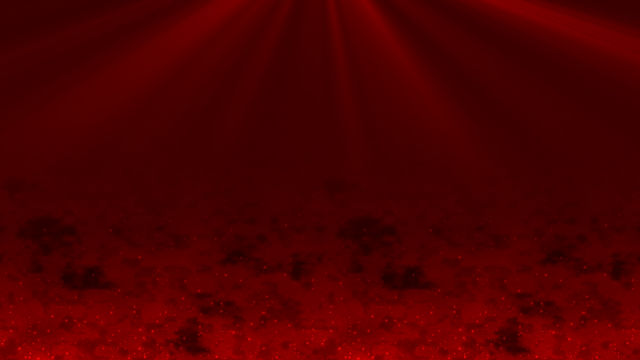
Write a Shadertoy shader that draws this background.

```glsl
// Red light shafts fan out from a point above the frame and fade into a dark middle.
// Below lies a glowing, mottled floor: wrapped fractal noise, ragged hollows and sparks.
// Lengths are in canvas heights; the floor repeats sideways every TILE.

#define TILE 0.889
#define SOURCE_HEIGHT 0.185
#define BASE_LEVEL 0.212
#define RAY_FADE 3.3
#define RAY_GAIN 0.82
#define FLOOR_GAIN 0.33
#define FLOOR_FADE 4.6
#define FLOOR_TOP 0.60
#define HOLLOW_DEPTH 0.42
#define SPARK_GAIN 0.36
#define SPARK_CHANCE 0.30

// Shafts: slope from the source, half width, strength
const vec3 SHAFTS[10] = vec3[10](
    vec3(-2.40, 0.30, 0.10), vec3(-1.36, 0.40, 0.30),
    vec3(-0.82, 0.22, 0.12), vec3(-0.47, 0.11, 0.14),
    vec3(0.17, 0.06, 0.14), vec3(0.42, 0.30, 0.15),
    vec3(0.66, 0.15, 0.25), vec3(1.25, 0.22, 0.12),
    vec3(2.70, 0.60, 0.33), vec3(-0.10, 0.16, 0.09));

// Hollows: position across the tile, height, half width
const vec3 HOLLOWS[7] = vec3[7](
    vec3(0.65, 0.143, 0.090), vec3(0.93, 0.245, 0.070),
    vec3(0.27, 0.235, 0.070), vec3(0.16, 0.360, 0.080),
    vec3(0.76, 0.310, 0.075), vec3(0.59, 0.050, 0.060),
    vec3(0.05, 0.490, 0.070));

float hash(vec2 p) {
    vec3 q = fract(vec3(p.xyx) * 0.1031);
    q += dot(q, q.yzx + 33.33);
    return fract((q.x + q.y) * q.z);
}

// Value noise that wraps in x after a whole number of cells
float noise(vec2 p, float period) {
    vec2 i = floor(p), f = fract(p);
    f = f * f * (3.0 - 2.0 * f);
    float x0 = mod(i.x, period), x1 = mod(i.x + 1.0, period);
    float low = mix(hash(vec2(x0, i.y)), hash(vec2(x1, i.y)), f.x);
    float high = mix(hash(vec2(x0, i.y + 1.0)), hash(vec2(x1, i.y + 1.0)), f.x);
    return mix(low, high, f.y);
}

float fbm(vec2 p, float period) {
    float sum = 0.0, weight = 0.5;
    for (int i = 0; i < 5; i++) {
        sum += weight * noise(p, period);
        p = p * 2.0 + vec2(0.0, 17.3);
        period *= 2.0;
        weight *= 0.5;
    }
    return sum;
}

float lightShafts(float x, float depth) {
    float slope = x / (depth + SOURCE_HEIGHT);
    float light = 0.0;
    for (int i = 0; i < 10; i++) {
        float d = (slope - SHAFTS[i].x) / SHAFTS[i].y;
        light += SHAFTS[i].z * exp(-d * d);
    }
    float streaks = 0.6 * noise(vec2(slope * 9.0 + 80.0, 3.0), 512.0)
                  + 0.4 * noise(vec2(slope * 23.0 + 200.0, 7.0), 1024.0);
    light = light * mix(0.85, 1.15, streaks) + 0.03 * streaks;
    return light * exp(-RAY_FADE * depth) * (1.0 - smoothstep(0.30, 0.68, depth));
}

// Soft ovals whose rims and insides are broken up by noise
float hollows(float across, float height, float raggedness) {
    float shade = 0.0;
    for (int i = 0; i < 7; i++) {
        vec2 d = vec2((fract(across - HOLLOWS[i].x + 0.5) - 0.5) * TILE, height - HOLLOWS[i].y);
        d /= HOLLOWS[i].z * vec2(1.0, 0.55);
        shade = max(shade, exp(-0.7 * dot(d, d)));
    }
    return smoothstep(0.30, 1.15, shade + 2.6 * (0.48 - raggedness));
}

// Soft dots, one at most in each cell of three ever finer grids
float sparks(float across, float height) {
    float glow = 0.0, columns = 22.0;
    for (int layer = 0; layer < 3; layer++) {
        vec2 grid = vec2(across, height / TILE) * columns;
        vec2 id = floor(grid) + vec2(0.0, 71.0 * float(layer));
        vec2 spot = 0.25 + 0.5 * vec2(hash(id + 11.7), hash(id + 43.1));
        float chance = hash(id + 5.3), size = hash(id + 29.9);
        float radius = max(mix(0.0012, 0.0034, size * size), 0.6 / iResolution.y);
        float d = length(fract(grid) - spot) * TILE / columns / radius;
        float lit = step(chance, SPARK_CHANCE * exp(-5.5 * height));
        glow += lit * exp(-d * d) * (0.25 + size);
        columns = floor(columns * 1.8);
    }
    return glow * exp(-1.5 * height);
}

void mainImage(out vec4 fragColor, in vec2 fragCoord) {
    float x = (fragCoord.x - 0.5 * iResolution.x) / iResolution.y;
    float height = fragCoord.y / iResolution.y;
    float across = fract(x / TILE);

    // Mottled floor with thin bright veins
    float mottling = fbm(vec2(across * 8.0, height * 14.0), 8.0);
    float grain = fbm(vec2(across * 28.0, height * 44.0 + 9.0), 28.0);
    float veins = pow(1.0 - abs(2.0 * grain - 1.0), 5.0);
    float cover = 1.0 - smoothstep(0.25, FLOOR_TOP, height);
    float ground = FLOOR_GAIN * exp(-FLOOR_FADE * height);
    ground *= 0.45 + 0.75 * mottling + 0.35 * veins;

    float level = BASE_LEVEL + ground + RAY_GAIN * lightShafts(x, 1.0 - height);
    level *= 1.0 + cover * (0.25 * mottling + 0.5 * grain - 0.36);
    level *= 1.0 - HOLLOW_DEPTH * cover * hollows(across, height, mix(mottling, grain, 0.5));

    float spark = SPARK_GAIN * cover * sparks(across, height);
    fragColor = vec4(level + spark, 0.10 * spark, 0.06 * spark, 1.0);
}
```
